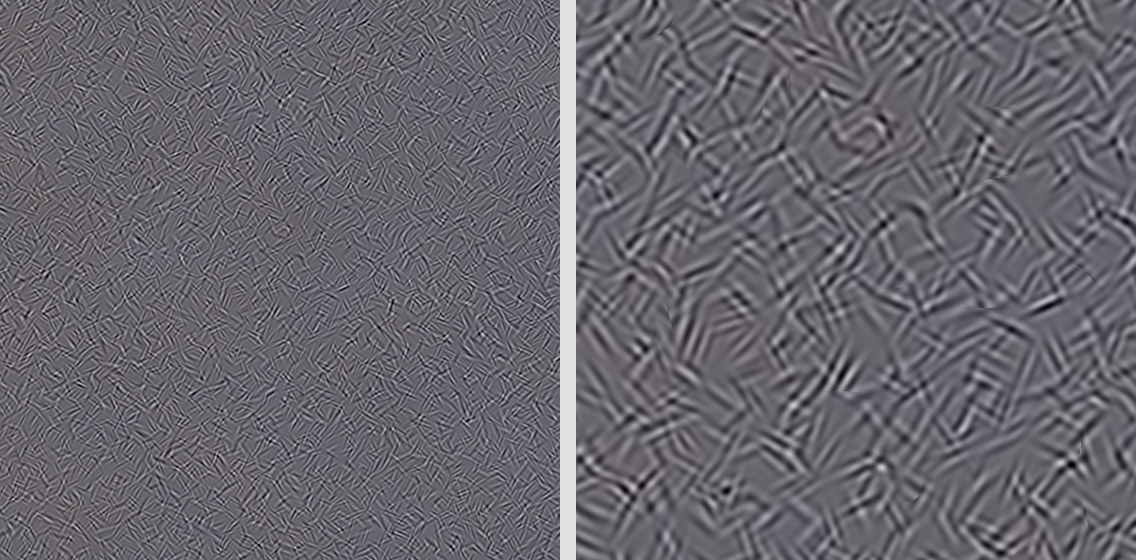
Left: the whole. Right: its middle third, enlarged.
A Shadertoy shader for this texture:

```glsl
// Fine grey-violet fabric grain: short crossing diagonal strands with soft tonal drift.

const float TAU = 6.2831853;
const float CELLS = 43.0;          // scatter cells across the canvas
const int STRANDS_PER_CELL = 3;

const vec3 BASE_GREY = vec3(0.404, 0.392, 0.424);
const vec3 COOL_TINT = vec3(-0.010, -0.003, 0.014);
const float CONTRAST = 0.090;

vec3 hash3(vec3 p) {
    p = fract(p * vec3(0.1031, 0.1030, 0.0973));
    p += dot(p, p.yxz + 33.33);
    return fract((p.xxy + p.yxx) * p.zyx);
}

// Smooth wandering field in about -1..1, made of layered sines
float drift(vec2 p, float seed) {
    float a = sin(p.x * 1.3 + 1.7 * sin(p.y * 0.9 + seed) + seed);
    float b = sin(p.y * 1.7 - 1.4 * sin(p.x * 1.1 - seed) + 2.0 * seed);
    float c = sin((p.x + p.y) * 2.3 + 1.2 * sin((p.x - p.y) * 1.9 + seed));
    return (a + b + 0.7 * c) / 2.7;
}

// One short strand: a ripple across its width inside a long soft envelope
float strand(vec2 offset, float angle, float ripples, float phase) {
    vec2 dir = vec2(cos(angle), sin(angle));
    float along = dot(offset, dir);
    float across = dot(offset, vec2(-dir.y, dir.x));
    float envelope = exp(-along * along / 0.23 - across * across / 0.08);
    return envelope * cos(TAU * (ripples * across + phase));
}

// Sum of strands scattered in the neighbouring cells, near unit deviation
float weave(vec2 p, float risingShare) {
    vec2 cell = floor(p);
    float sum = 0.0;
    for (int y = -1; y <= 1; y++)
    for (int x = -1; x <= 1; x++)
    for (int k = 0; k < STRANDS_PER_CELL; k++) {
        vec2 id = cell + vec2(x, y);
        vec3 place = hash3(vec3(id + 71.0, float(k) * 17.0 + 5.0));
        vec3 shape = hash3(vec3(id + 313.0, float(k) * 29.0 + 11.0));
        float slope = place.z < risingShare ? 0.125 : -0.125;
        float angle = TAU * (slope + 0.14 * (shape.x - 0.5));
        float ripples = mix(1.9, 3.4, shape.y);
        sum += strand(p - id - place.xy, angle, ripples, shape.z);
    }
    return sum * 1.75;
}

void mainImage(out vec4 fragColor, in vec2 fragCoord) {
    vec2 uv = fragCoord / iResolution.y;

    // Patches lean towards one diagonal or the other and vary in relief
    float risingShare = 0.53 + 0.22 * drift(uv * 9.0, 2.3);
    float relief = 1.0 + 0.13 * drift(uv * 7.0, 5.1);
    float grain = weave(uv * CELLS, risingShare) * relief;

    // Faint shading and cool blotches, cooler towards the right
    float shade = 0.008 * drift(uv * 11.0, 8.7);
    float coolness = 0.5 * drift(uv * 14.0, 3.9) + 0.35 * drift(uv * 60.0, 1.2)
                   + 0.8 * (uv.x - 0.5);

    vec3 color = BASE_GREY + CONTRAST * grain + shade + COOL_TINT * coolness;
    fragColor = vec4(clamp(color, 0.0, 1.0), 1.0);
}
```
